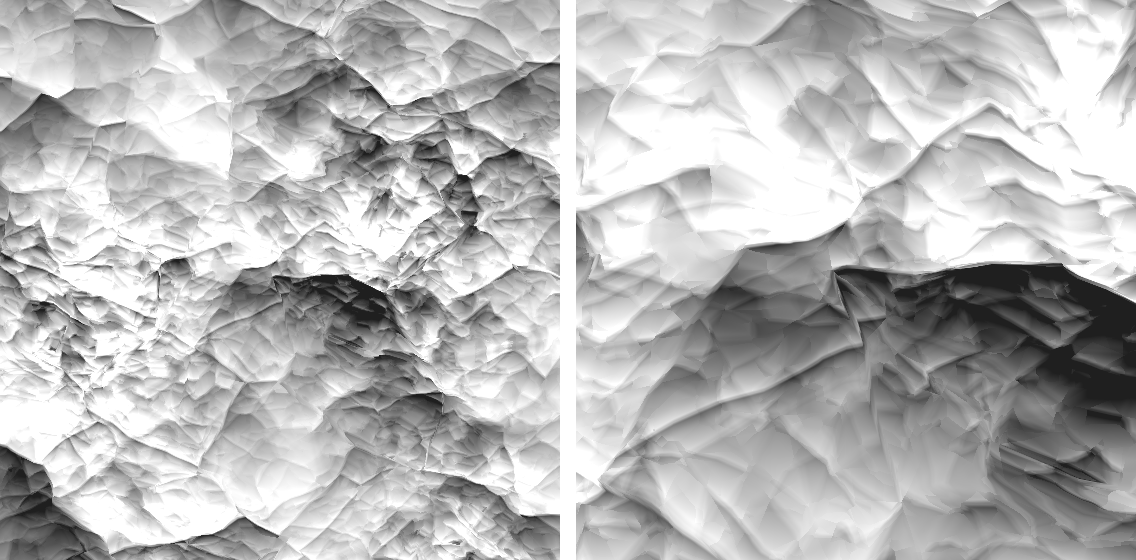
Left, the full canvas; right, a detail of the centre.
Reproduce this texture procedurally as a three.js fragment shader.

```glsl
varying vec2 vUv;

const int LAYERS = 5;
const float FIRST_SCALE = 5.3;      // facets across the canvas in the coarsest layer
const float SCALE_STEP = 1.76;
const float FIRST_WEIGHT = 0.95;
const float LAYER_FADE = 0.79;
const vec2 STRETCH = vec2(0.82, 1.22);
const vec2 LIGHT = vec2(0.06, 0.998);
const float PAPER_TONE = 0.74;
const float CONTRAST = 0.24;
const float FACET_GRADE = 0.75;     // shading slope inside a facet
const float CREASE_DEPTH = 2.3;
const float CREASE_WIDTH = 0.045;   // relative to a facet
const float HARD_EDGE = 0.0025;
const float SOFT_EDGE = 0.011;
const float KINK = 0.026;           // bending of the folds
const float BREAK = 0.12;           // offset of fine folds across coarse ones
const float FOLD_ANGLE = 0.04;
const float ANGLE_SPREAD = 0.55;    // layers lean alternately down and up
const float CRUMPLE_VARIATION = 0.42;
const float CRUMPLE_GAIN = 0.7;     // finer layers gather more in crumpled areas
const float DARKEST = 0.12;

vec2 hash2(vec2 p) {
  vec3 q = fract(p.xyx * vec3(0.1031, 0.1030, 0.0973));
  q += dot(q, q.yzx + 33.33);
  return fract((q.xx + q.yz) * q.zy);
}

vec2 triangleWave(vec2 p) {
  return abs(fract(p) - 0.5) * 2.0 - 0.5;
}

mat2 turn(float angle) {
  float c = cos(angle), s = sin(angle);
  return mat2(c, -s, s, c);
}

// Piecewise linear warp: folds stay straight between kinks
vec2 kinkedDomain(vec2 p) {
  float amount = KINK;
  float frequency = 2.3;
  for (int i = 0; i < 4; i++) {
    vec2 q = turn(0.6 + 1.3 * float(i)) * p;
    p += amount * triangleWave(q.yx * frequency + 0.37 * float(i));
    amount *= 0.48;
    frequency *= 2.1;
  }
  return p;
}

vec2 facetTilt(vec2 id) {
  return hash2(id + 17.0) * 2.0 - 1.0;
}

float facetTone(vec2 tilt, vec2 toSite, vec2 light) {
  return dot(tilt, light) + FACET_GRADE * dot(toSite, light);
}

// Cellular facets: x is the shade, yz the blended tilt
vec3 facets(vec2 q, vec2 light, float scale) {
  vec2 cell = floor(q);
  vec2 site1 = vec2(0.0), site2 = vec2(0.0);
  vec2 id1 = cell, id2 = cell;
  float near1 = 100.0, near2 = 100.0;
  for (int y = -1; y <= 1; y++) {
    for (int x = -1; x <= 1; x++) {
      vec2 id = cell + vec2(float(x), float(y));
      vec2 toSite = id + 0.05 + 0.9 * hash2(id) - q;
      float d = dot(toSite, toSite);
      if (d < near1) {
        near2 = near1; site2 = site1; id2 = id1;
        near1 = d; site1 = toSite; id1 = id;
      } else if (d < near2) {
        near2 = d; site2 = toSite; id2 = id;
      }
    }
  }

  // Each shared edge has its own strength and softness
  vec2 across = normalize(site2 - site1);
  float border = max(dot(0.5 * (site1 + site2), across), 0.0) / scale;
  float strength = hash2(id1 + id2 + 5.0).x;
  float softness = mix(SOFT_EDGE, HARD_EDGE, smoothstep(0.0, 0.6, strength));
  float own = 0.5 + 0.5 * smoothstep(0.0, softness, border);

  vec2 tilt1 = facetTilt(id1), tilt2 = facetTilt(id2);
  float tone = mix(facetTone(tilt2, site2, light), facetTone(tilt1, site1, light), own);

  // Embossed crease: shadow below the ridge, glint above it
  float facing = dot(across, light);
  float crease = exp(-border / (CREASE_WIDTH / scale + 0.002));
  crease *= smoothstep(0.0, HARD_EDGE, border) * strength * strength;
  tone -= CREASE_DEPTH * crease * (facing > 0.0 ? facing : 0.6 * facing);
  return vec3(tone, mix(tilt2, tilt1, own));
}

void main() {
  vec2 p = kinkedDomain(vUv);
  float crumple = 1.0 + CRUMPLE_VARIATION
    * sin(6.3 * p.x - 3.0 * p.y - 1.1) * sin(5.1 * p.y + 4.7 * p.x + 1.6);
  crumple *= mix(1.0, 0.65, smoothstep(0.45, 0.1, distance(vUv, vec2(0.1, 0.9))));

  float relief = 0.0;
  float scale = FIRST_SCALE;
  float weight = FIRST_WEIGHT;
  float lean = -1.0;
  for (int i = 0; i < LAYERS; i++) {
    float n = float(i);
    mat2 frame = turn(FOLD_ANGLE + ANGLE_SPREAD * lean);
    vec2 q = frame * p * STRETCH * scale + 13.7 * n + 4.0;
    vec3 fold = facets(q, frame * LIGHT, scale);
    relief += fold.x * weight * pow(crumple, CRUMPLE_GAIN * n);
    p += fold.yz * BREAK / scale;
    scale *= SCALE_STEP;
    weight *= LAYER_FADE;
    lean = -lean;
  }

  float tone = clamp(PAPER_TONE + CONTRAST * relief, DARKEST, 1.0);
  gl_FragColor = vec4(vec3(tone), 1.0);
}
```
